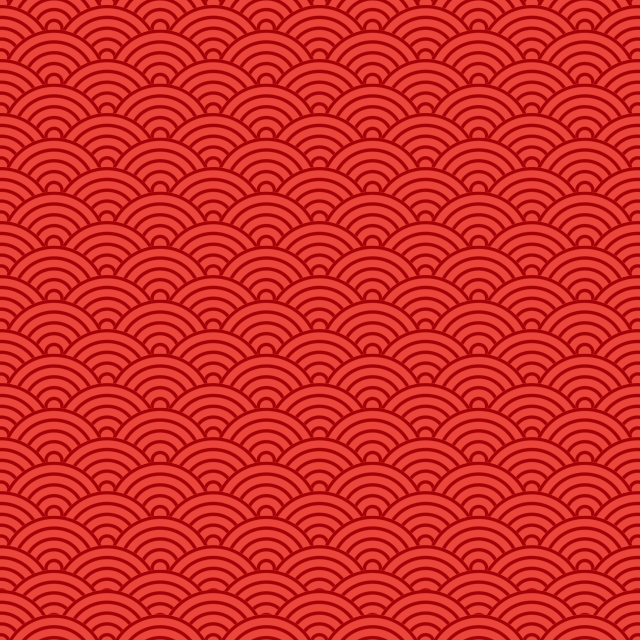
Reproduce this pattern procedurally as a Shadertoy shader.

```glsl
const vec3 LIGHT_RED = vec3(0.925, 0.27, 0.235);
const vec3 DARK_RED = vec3(0.64, 0.005, 0.02);

const float COLUMN_STEP = 0.1659;
const float ROW_PAIR_STEP = 0.0844;
const float RADIUS = 0.0828;
const float LINE_WIDTH = 0.0053;
const float RING_STEP = 0.0169;
const float RING_COUNT = 5.0;
const int ROW_COUNT = 28;

// Coverage of the region where the signed distance is negative
float coverage(float signedDistance, float pixel) {
    return 1.0 - smoothstep(-0.75 * pixel, 0.75 * pixel, signedDistance);
}

// Distance to the nearest of the evenly spaced rings, counted inward
float ringDistance(float radius) {
    float inward = RADIUS - 0.5 * LINE_WIDTH - radius;
    float ring = clamp(round(inward / RING_STEP), 0.0, RING_COUNT - 1.0);
    return abs(inward - ring * RING_STEP);
}

// Centre height of a row; the lowest pair sits closer to the rows above
float rowCentre(int row) {
    float crest = 0.0256 + float(row / 2) * ROW_PAIR_STEP + float(row % 2) * 0.0384;
    float lift = row < 2 ? 0.0145 : 0.0;
    return crest + lift - RADIUS;
}

// Offset from the nearest wave centre, with odd rows shifted half a column
vec2 waveOffset(vec2 point, int row) {
    float shift = 0.4991 + (row % 2 == 0 ? 0.5 * COLUMN_STEP : 0.0);
    float x = (fract((point.x - shift) / COLUMN_STEP + 0.5) - 0.5) * COLUMN_STEP;
    return vec2(x, point.y - rowCentre(row));
}

// Paint one row of ringed discs over the rows behind it
vec3 paintRow(vec3 backdrop, vec2 point, int row, float pixel) {
    float radius = length(waveOffset(point, row));
    float line = coverage(ringDistance(radius) - 0.5 * LINE_WIDTH, pixel);
    vec3 wave = mix(LIGHT_RED, DARK_RED, line);
    return mix(backdrop, wave, coverage(radius - RADIUS, pixel));
}

void mainImage(out vec4 fragColor, in vec2 fragCoord) {
    float pixel = 1.0 / iResolution.y;
    vec2 point = fragCoord * pixel;

    // Lower rows overlap the higher ones
    vec3 colour = DARK_RED;
    for (int row = ROW_COUNT - 1; row >= 0; row--) {
        colour = paintRow(colour, point, row, pixel);
    }
    fragColor = vec4(colour, 1.0);
}
```
